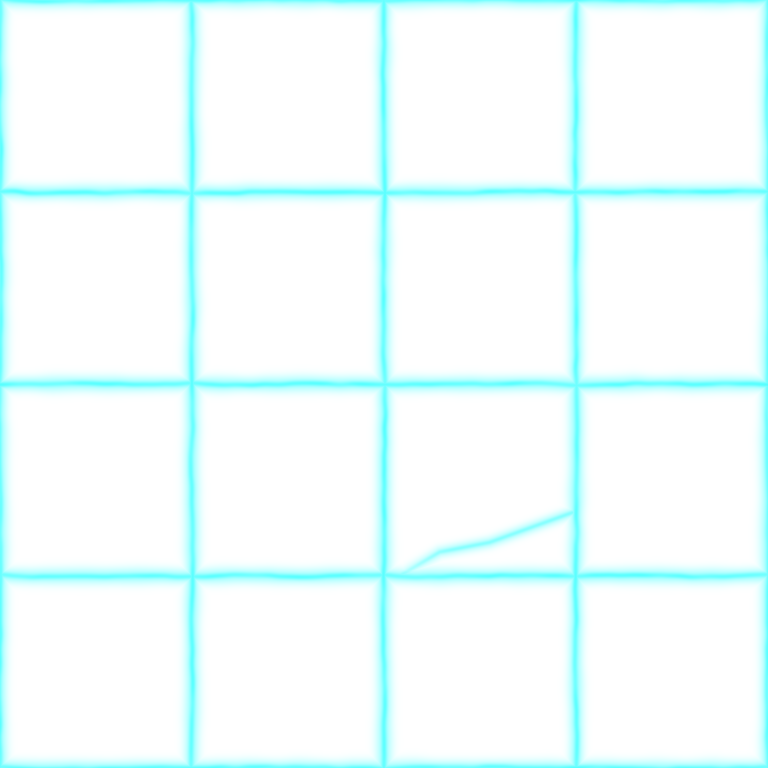
Reproduce this pattern procedurally as a Shadertoy shader.

```glsl
// A white tiled surface, four tiles each way, with soft cyan joints and one cracked tile.
// Joints are distances to grid lines bent by wrapping noise; a narrow core and a wide
// glow turn each distance into colour. The crack is a short chain of segments.

const float TILES = 4.0;
const vec2 CRACKED_TILE = vec2(2.0, 1.0);
const float CORE_WIDTH = 0.0035;
const float GLOW_WIDTH = 0.0105;

float hash(vec2 p) {
    vec3 q = fract(vec3(p.xyx) * 0.1031);
    q += dot(q, q.yzx + 33.33);
    return fract((q.x + q.y) * q.z);
}

// Smooth noise along t in 0..1 that wraps after a whole number of knots; range -1..1
float wrapNoise(float t, float knots, float seed) {
    float x = t * knots;
    float i = floor(x);
    float f = smoothstep(0.0, 1.0, x - i);
    float a = hash(vec2(mod(i, knots), seed));
    float b = hash(vec2(mod(i + 1.0, knots), seed));
    return mix(a, b, f) * 2.0 - 1.0;
}

float bell(float d, float width) {
    return exp(-d * d / (width * width));
}

// Ink of one family of joints: x = core, y = glow
vec2 jointInk(float across, float along, float family, float coreWidth) {
    float line = floor(across * TILES + 0.5);
    float seed = mod(line, TILES) * 7.0 + family;
    float bend = 0.0015 * wrapNoise(along, 20.0, seed)
               + 0.0007 * wrapNoise(along, 52.0, seed + 31.0);
    float d = across - line / TILES;
    float wear = 0.88 + 0.18 * wrapNoise(along, 36.0, seed + 67.0);
    float spread = GLOW_WIDTH * (1.0 + 0.08 * wrapNoise(along, 28.0, seed + 83.0));
    return vec2(wear * bell(d - bend, coreWidth), bell(d - 0.4 * bend, spread));
}

float segmentDistance(vec2 p, vec2 a, vec2 b) {
    vec2 ab = b - a;
    return length(p - a - ab * clamp(dot(p - a, ab) / dot(ab, ab), 0.0, 1.0));
}

// Distance to the crack, in canvas units, from a point in tile units
float crackDistance(vec2 p) {
    const vec2 path[4] = vec2[4](vec2(0.08, 0.0), vec2(0.29, 0.125),
                                 vec2(0.55, 0.175), vec2(0.98, 0.33));
    float d = 1.0;
    for (int i = 0; i < 3; i++) {
        d = min(d, segmentDistance(p, path[i], path[i + 1]));
    }
    return d / TILES;
}

void mainImage(out vec4 fragColor, in vec2 fragCoord) {
    vec2 uv = fragCoord / iResolution.xy;
    float pixel = 1.0 / min(iResolution.x, iResolution.y);
    float coreWidth = max(CORE_WIDTH, 0.7 * pixel);

    // Joints in both directions; the stronger one wins at crossings
    vec2 ink = max(jointInk(uv.x, uv.y, 3.0, coreWidth),
                   jointInk(uv.y, uv.x, 101.0, coreWidth));

    // Thinner crack, fading in from its lower end
    vec2 tilePos = uv * TILES - CRACKED_TILE;
    float d = crackDistance(tilePos);
    float fade = mix(0.65, 1.0, smoothstep(0.05, 0.4, tilePos.x));
    ink = max(ink, fade * vec2(0.6 * bell(d, 0.8 * coreWidth),
                              0.85 * bell(d, 0.75 * GLOW_WIDTH)));

    // Ink removes red only, leaving cyan on white
    float red = 1.0 - 0.30 * ink.x - 0.34 * ink.y;
    fragColor = vec4(red, 1.0, 1.0, 1.0);
}
```
